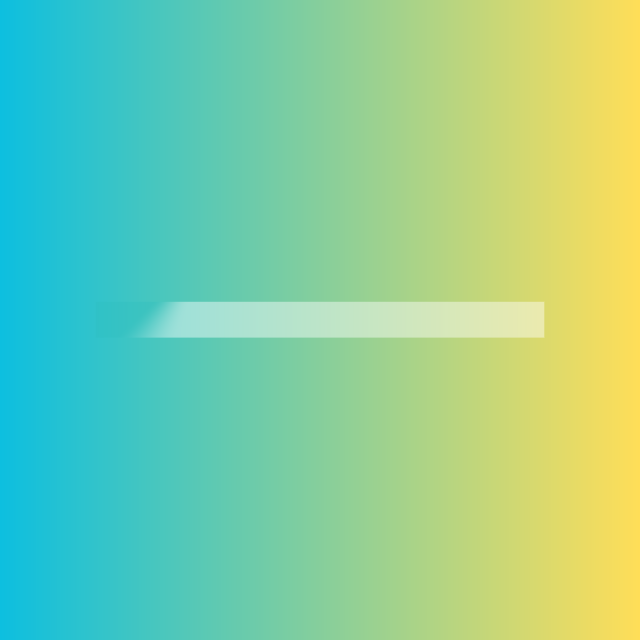
A three.js fragment shader for this background:

```glsl
// Horizontal cyan-to-yellow gradient with a translucent white bar that fades out on its left.
#define LEFT_COLOR vec3(0.05, 0.748, 0.876)
#define RIGHT_COLOR vec3(1.0, 0.87, 0.345)
#define SHADE_COLOR vec3(0.17, 0.74, 0.74)
#define BAR_CENTER vec2(0.5, 0.5005)
#define BAR_HALF_SIZE vec2(0.3505, 0.028)
#define BAR_OPACITY 0.45
#define SHADE_OPACITY 0.3
#define FADE_BOTTOM vec2(0.18, 0.28)
#define FADE_TOP vec2(0.24, 0.296)

varying vec2 vUv;

// Signed distance to an axis-aligned box
float boxDistance(vec2 p, vec2 halfSize) {
  vec2 d = abs(p) - halfSize;
  return length(max(d, 0.0)) + min(max(d.x, d.y), 0.0);
}

void main() {
  // Background gradient
  vec3 color = mix(LEFT_COLOR, RIGHT_COLOR, vUv.x);

  // Bar with smoothed edges
  vec2 p = vUv - BAR_CENTER;
  float edge = 0.001;
  float bar = 1.0 - smoothstep(-edge, edge, boxDistance(p, BAR_HALF_SIZE));

  // Slanted fade at the left end, steeper toward the top
  float height = clamp(0.5 + 0.5 * p.y / BAR_HALF_SIZE.y, 0.0, 1.0);
  vec2 fadeRange = mix(FADE_BOTTOM, FADE_TOP, height);
  float fade = smoothstep(fadeRange.x, fadeRange.y, vUv.x);

  // Faint shade under the faded end, then the white veil
  color = mix(color, SHADE_COLOR, bar * (1.0 - fade) * SHADE_OPACITY);
  color = mix(color, vec3(1.0), bar * fade * BAR_OPACITY);

  gl_FragColor = vec4(color, 1.0);
}
```
